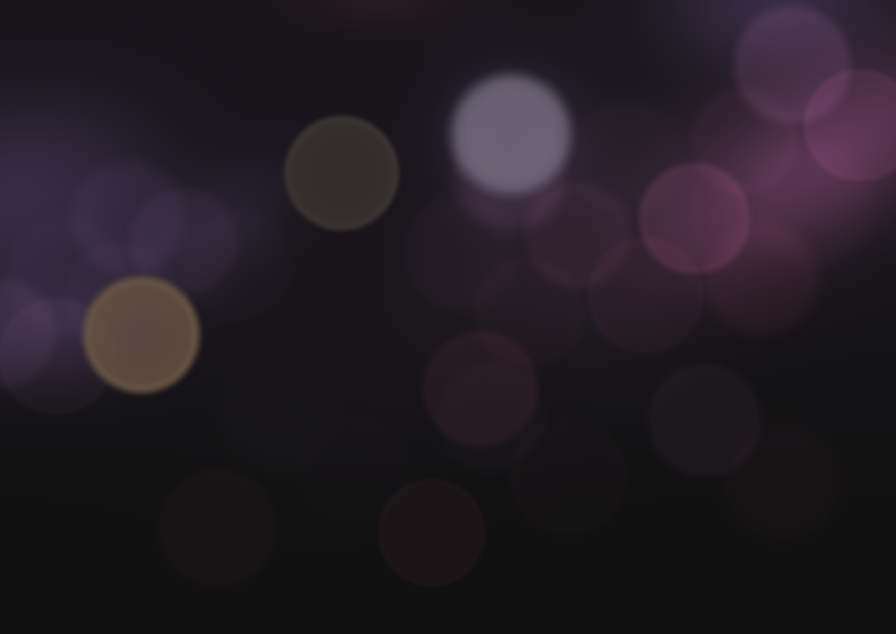
Give the GLSL for this background, as a WebGL 2 fragment shader.

```glsl
#version 300 es
precision highp float;

uniform vec2 u_resolution;
out vec4 fragColor;

// Lengths are fractions of the canvas height.
const float DISC_RADIUS = 0.087;
const float RADIUS_SPREAD = 0.012;
const float SHARP_EDGE = 0.004;
const float SOFT_EDGE = 0.026;
const float RIM_GAIN = 0.22;
const float BAND_SLOPE = 0.45;

const vec3 NIGHT_LOW = vec3(0.064, 0.064, 0.066);
const vec3 NIGHT_HIGH = vec3(0.088, 0.080, 0.100);
const vec3 RED = vec3(0.30, 0.09, 0.15);
const vec3 MAUVE = vec3(0.27, 0.16, 0.25);
const vec3 VIOLET = vec3(0.24, 0.17, 0.31);
const vec3 SLATE = vec3(0.15, 0.14, 0.18);
const vec3 PINK_GLOW = vec3(0.22, 0.105, 0.185);
const vec3 PEARL = vec3(0.45, 0.42, 0.49);
const vec3 AMBER = vec3(0.41, 0.33, 0.27);
const vec3 UMBER = vec3(0.225, 0.195, 0.19);

// Low-discrepancy value in 0..1 for an index and a channel step.
float sequence(float index, float stride, float seed) {
    return fract(index * stride + seed);
}

// Filled aperture with a slightly brighter rim.
float disc(vec2 p, vec2 center, float radius, float edge) {
    float d = length(p - center);
    float fill = 1.0 - smoothstep(radius - edge, radius + edge, d);
    float rim = smoothstep(0.80, 1.0, d / radius);
    return fill * (1.0 - RIM_GAIN + RIM_GAIN * (0.5 * d / radius + rim));
}

// Elliptical haze, sheared along the given slope.
float glow(vec2 p, vec2 center, vec2 size, float slope) {
    vec2 q = p - center;
    q.y -= slope * q.x;
    q /= size;
    return exp(-dot(q, q));
}

// Discs scattered around a line, tinted from its lower to its upper side.
vec3 discBand(vec2 p, vec2 start, vec2 end, float width, int count,
              vec3 lowTint, vec3 highTint, vec2 strength, float seed) {
    vec2 along = normalize(end - start);
    vec2 across = vec2(-along.y, along.x);
    vec3 light = vec3(0.0);
    for (int i = 0; i < count; i++) {
        float k = float(i);
        float offset = sequence(k, 0.618, seed);
        float power = sequence(k, 0.755, seed + 0.37);
        float blur = sequence(k, 0.570, seed + 0.11);
        float size = sequence(k, 0.820, seed + 0.63) - 0.5;
        vec2 center = mix(start, end, (k + 0.5) / float(count));
        center += across * width * (offset - 0.5);
        float shape = disc(p, center, DISC_RADIUS + size * RADIUS_SPREAD,
                           mix(SHARP_EDGE, SOFT_EDGE, blur));
        light += mix(lowTint, highTint, offset)
               * mix(strength.x, strength.y, power * power) * shape;
    }
    return light;
}

void main() {
    vec2 p = gl_FragCoord.xy / u_resolution.y;

    // Night backdrop
    vec3 color = mix(NIGHT_LOW, NIGHT_HIGH, smoothstep(0.15, 0.75, p.y));

    // Diffuse haze
    color += PINK_GLOW * glow(p, vec2(1.31, 0.75), vec2(0.23, 0.13), BAND_SLOPE);
    color += MAUVE * 0.20 * glow(p, vec2(1.00, 0.66), vec2(0.40, 0.20), BAND_SLOPE);
    color += VIOLET * 0.55 * glow(p, vec2(0.03, 0.69), vec2(0.21, 0.15), 0.1);
    color += VIOLET * 0.40 * glow(p, vec2(0.06, 0.48), vec2(0.19, 0.09), 0.0);
    color += VIOLET * 0.25 * glow(p, vec2(0.33, 0.64), vec2(0.15, 0.09), BAND_SLOPE);
    color += VIOLET * 0.50 * glow(p, vec2(1.22, 1.00), vec2(0.17, 0.10), 0.0);
    color += RED * 0.22 * glow(p, vec2(0.60, 1.00), vec2(0.14, 0.05), 0.0);

    // Scattered lights: rose on the right, violet on the left, faint below
    color += discBand(p, vec2(0.68, 0.49), vec2(1.39, 0.80), 0.34, 13,
                      RED, MAUVE, vec2(0.08, 0.52), 0.13);
    color += discBand(p, vec2(-0.03, 0.47), vec2(0.38, 0.65), 0.18, 7,
                      MAUVE, VIOLET, vec2(0.06, 0.25), 0.45);
    color += discBand(p, vec2(0.28, 0.24), vec2(1.28, 0.34), 0.28, 9,
                      RED * 0.6, SLATE, vec2(0.04, 0.32), 0.22);

    // Bright accents
    float pearl = disc(p, vec2(0.806, 0.788), 0.089, 0.022);
    float amber = disc(p, vec2(0.223, 0.472), 0.091, 0.010);
    float umber = disc(p, vec2(0.539, 0.727), 0.090, 0.007);
    color += VIOLET * 0.45 * glow(p, vec2(0.806, 0.79), vec2(0.105), 0.0);
    color = mix(color, PEARL, pearl);
    color = mix(color, AMBER, amber * 0.95);
    color = mix(color, UMBER, umber);

    fragColor = vec4(color, 1.0);
}
```
